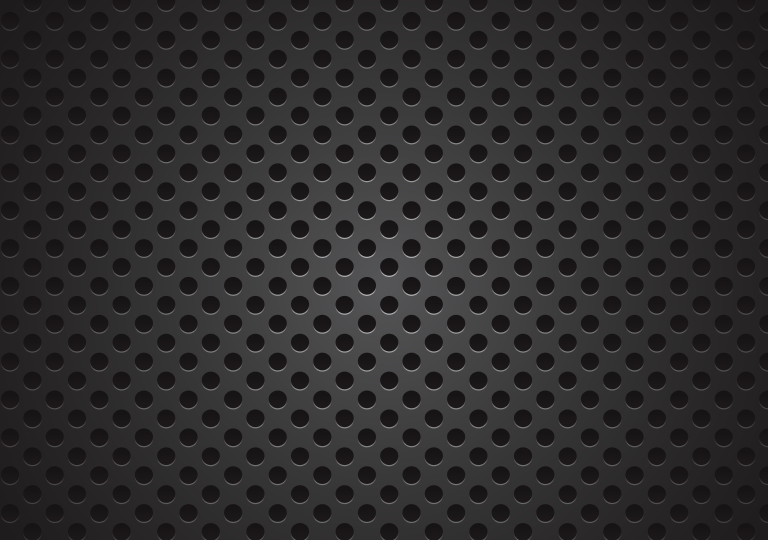
Write a WebGL 1 fragment shader that draws this pattern.

```glsl
precision highp float;

uniform vec2 u_resolution;

// Lengths are fractions of the canvas height.
const vec2 PITCH = vec2(0.0826, 0.07012);    // two staggered rows per cell
const vec2 ANCHOR = vec2(0.5556, 0.6449);    // centre of one hole
const float HOLE_RADIUS = 0.0175;
const float SHADE_RADIUS = 0.0168;
const float SHADE_LIFT = 0.0016;             // leaves a lit lip below

const vec2 LIGHT_CENTRE = vec2(0.711, 0.475);
const float LIGHT_REACH = 0.9;
const float LIGHT_FALLOFF = 1.3;

const vec3 PLATE_DARK = vec3(0.112, 0.103, 0.104);
const vec3 PLATE_LIT = vec3(0.335, 0.336, 0.343);
const vec3 LIP_DARK = vec3(0.22, 0.21, 0.21);
const vec3 LIP_LIT = vec3(0.74, 0.74, 0.75);
const vec3 HOLE_TOP = vec3(0.088, 0.076, 0.080);
const vec3 HOLE_BOTTOM = vec3(0.112, 0.098, 0.102);

// Offset from the nearest point of a rectangular lattice
vec2 latticeOffset(vec2 p) {
  return (fract(p / PITCH + 0.5) - 0.5) * PITCH;
}

// Offset from the nearest hole of the staggered grid
vec2 holeOffset(vec2 p) {
  vec2 a = latticeOffset(p);
  vec2 b = latticeOffset(p - 0.5 * PITCH);
  return dot(a, a) < dot(b, b) ? a : b;
}

float discMask(vec2 p, float radius, float pixel) {
  return clamp(0.5 - (length(p) - radius) / pixel, 0.0, 1.0);
}

void main() {
  float pixel = 1.0 / u_resolution.y;
  vec2 p = gl_FragCoord.xy * pixel;

  // Soft spotlight on the plate
  float reach = clamp(1.0 - distance(p, LIGHT_CENTRE) / LIGHT_REACH, 0.0, 1.0);
  float light = pow(reach, LIGHT_FALLOFF);
  vec3 color = mix(PLATE_DARK, PLATE_LIT, light);

  // Lit lower lip, fading towards the sides of the hole
  vec2 offset = holeOffset(p - ANCHOR);
  float hole = discMask(offset, HOLE_RADIUS, pixel);
  float facing = smoothstep(0.1, -0.9, offset.y / HOLE_RADIUS);
  vec3 lip = mix(color, mix(LIP_DARK, LIP_LIT, light), facing);
  color = mix(color, lip, hole);

  // Dark interior
  float shade = discMask(offset - vec2(0.0, SHADE_LIFT), SHADE_RADIUS, pixel);
  float depth = smoothstep(-HOLE_RADIUS, HOLE_RADIUS, offset.y);
  color = mix(color, mix(HOLE_BOTTOM, HOLE_TOP, depth), min(hole, shade));

  gl_FragColor = vec4(color, 1.0);
}
```
